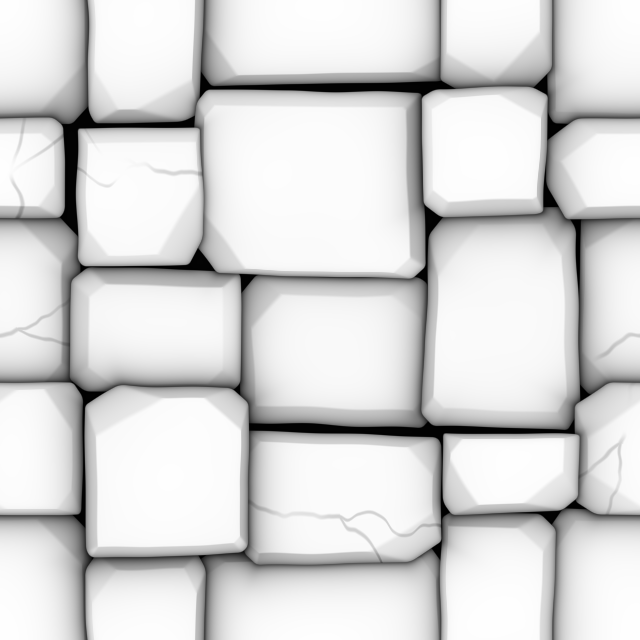
A WebGL 1 fragment shader for this texture map:

```glsl
precision highp float;
// Draws a tileable wall of pale, chamfered stone blocks with dark joints and soft occlusion.
uniform vec2 u_resolution;

const vec2 GRID = vec2(4.0, 4.0);      // stones across and up, both even
const vec3 GAP_COLOR = vec3(0.025);
const vec3 STONE_COLOR = vec3(1.0);

float hash(vec2 p) {
  return fract(sin(dot(p, vec2(127.1, 311.7))) * 43758.5453);
}

float noise(vec2 p) {
  vec2 i = floor(p), f = fract(p);
  f = f * f * (3.0 - 2.0 * f);
  return mix(mix(hash(i), hash(i + vec2(1.0, 0.0)), f.x),
             mix(hash(i + vec2(0.0, 1.0)), hash(i + 1.0), f.x), f.y);
}

float smoothMax(float a, float b, float k) {
  float h = max(k - abs(a - b), 0.0) / k;
  return max(a, b) + 0.25 * h * h * k;
}

// Position of the joint inside a grid cell; joints alternate upright and level.
float joint(vec2 cell) {
  return mix(0.2, 0.8, hash(mod(cell, GRID) + 3.7));
}

// Rectangle around a grid corner, bounded by the joints of its four cells.
void stoneBounds(vec2 corner, out vec2 lo, out vec2 hi) {
  float odd = mod(corner.x + corner.y, 2.0);
  float sw = joint(corner - 1.0);
  float nw = joint(corner - vec2(1.0, 0.0));
  float se = joint(corner - vec2(0.0, 1.0));
  float ne = joint(corner);
  lo = (corner - 1.0 + mix(vec2(sw, se), vec2(nw, sw), odd)) / GRID;
  hi = (corner + mix(vec2(ne, nw), vec2(se, ne), odd)) / GRID;
}

// Faint jagged line that forks once.
float crack(vec2 p, float seed) {
  float a = 40.0 * seed;
  vec2 q = vec2(cos(a) * p.x - sin(a) * p.y, sin(a) * p.x + cos(a) * p.y);
  float bend = 0.04 * (noise(vec2(q.y * 20.0, seed * 90.0)) - 0.5)
             + 0.01 * (noise(vec2(q.y * 70.0, seed * 50.0)) - 0.5);
  float trunk = abs(q.x - bend - 0.04);
  float branch = abs(q.x - bend - 0.04 - 0.9 * max(q.y, 0.0)) * 0.75;
  float d = min(trunk, branch);
  return (1.0 - smoothstep(0.0006, 0.0042, d)) * smoothstep(0.1, 0.7, noise(p * 22.0));
}

// Signed distance to a stone's outline; also returns the tone of its surface.
float stone(vec2 uv, vec2 corner, vec2 id, out float tone) {
  vec2 lo, hi;
  stoneBounds(corner, lo, hi);
  vec2 p = uv - 0.5 * (lo + hi), halfSize = 0.5 * (hi - lo);
  vec2 grain = p * 14.0 + id * 7.3;
  vec2 q = p + 0.005 * (vec2(noise(grain), noise(grain + 40.0)) - 0.5);

  // Four sides and four corner cuts, each with its own bevel.
  float edge = -1.0, lift = 9.0, shadeSum = 0.0, weightSum = 1e-10;
  for (int k = 0; k < 8; k++) {
    float fk = float(k);
    float isCut = mod(fk, 2.0);
    float r = hash(id + fk * 5.31 + 11.0);
    float s = hash(id + fk * 3.17 + 29.0);
    float angle = fk * 0.785398;
    float tilt = (hash(id + fk * 7.7 + 53.0) - 0.5) * mix(0.08, 0.6, isCut);
    vec2 normal = vec2(cos(angle + tilt), sin(angle + tilt));
    vec2 axis = mix(vec2(cos(angle), sin(angle)), normal, isCut);
    float grow = mix(mix(-0.017, 0.013, sqrt(r)), -mix(0.003, 0.024, r * r), isCut);
    float d = dot(q, normal) - dot(abs(axis), halfSize) - grow;
    float bevel = mix(mix(0.007, 0.032, s), mix(0.014, 0.055, r), isCut);
    float h = clamp(-d / bevel, -1.0, 9.0);
    float weight = exp(-20.0 * h);
    edge = smoothMax(edge, d, 0.005);
    lift = min(lift, h);
    shadeSum += weight * mix(0.04, mix(0.24, 0.13, isCut), hash(id + fk * 9.1 + 71.0));
    weightSum += weight;
  }

  // Flat top, darker facets, and a dim rim toward the joint.
  float facet = 1.0 - smoothstep(0.86, 1.03, lift);
  float slope = clamp(1.0 - lift, 0.0, 1.0);
  tone = 1.0 - facet * (shadeSum / weightSum + 0.10 * slope * slope);
  tone -= 0.02 * noise(p * 8.0 + id * 3.0) + 0.03 * exp(-max(lift, 0.0));
  tone *= 1.0 - 0.3 * exp(min(edge, 0.0) / 0.004);
  float seed = hash(id + 91.0);
  tone -= 0.16 * step(0.74, seed) * crack(p, seed);
  return edge;
}

void main() {
  vec2 uv = gl_FragCoord.xy / u_resolution;
  float pixel = 0.75 / min(u_resolution.x, u_resolution.y);
  vec3 color = GAP_COLOR;

  // Four layers from low to high; stones within one layer never touch.
  for (int layer = 0; layer < 4; layer++) {
    vec2 parity = vec2(mod(float(layer), 2.0), floor(float(layer) * 0.5));
    vec2 base = 2.0 * floor((uv * GRID - parity) * 0.5) + parity;
    for (int n = 0; n < 4; n++) {
      vec2 corner = base + 2.0 * vec2(mod(float(n), 2.0), floor(float(n) * 0.5));
      vec2 id = mod(corner, GRID);
      float tone;
      float edge = stone(uv, corner, id, tone);
      float away = max(edge, 0.0);
      float depth = mix(0.12, 0.5, hash(id + 17.0));
      color *= (1.0 - 0.55 * exp(-away / 0.005)) * (1.0 - depth * exp(-away / 0.022));
      color = mix(color, STONE_COLOR * tone, 1.0 - smoothstep(-pixel, pixel, edge));
    }
  }
  gl_FragColor = vec4(color, 1.0);
}
```
